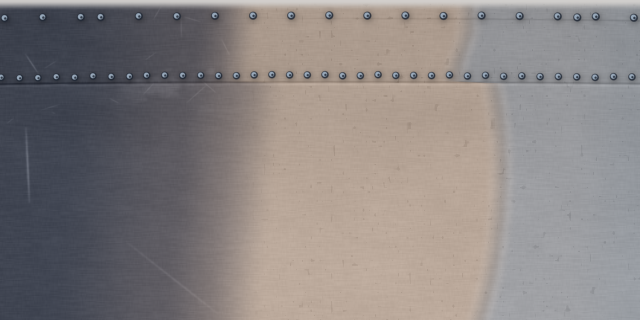
Write a WebGL 2 fragment shader that draws this texture.

```glsl
#version 300 es
precision highp float;

uniform vec2 u_resolution;
out vec4 outColor;

const vec3 SLATE = vec3(0.255, 0.275, 0.325);
const vec3 SHADE = vec3(0.37, 0.36, 0.385);
const vec3 TAUPE = vec3(0.53, 0.49, 0.48);
const vec3 SAND = vec3(0.72, 0.65, 0.595);
const vec3 SILVER = vec3(0.615, 0.62, 0.635);
const vec3 PALE = vec3(0.83, 0.82, 0.81);
const vec3 INK = vec3(0.13, 0.16, 0.21);
const vec3 GLINT = vec3(0.64, 0.71, 0.78);

float hash(vec2 p) {
  return fract(sin(dot(p, vec2(127.1, 311.7))) * 43758.5453);
}

float noise(vec2 p) {
  vec2 i = floor(p), f = fract(p);
  f = f * f * (3.0 - 2.0 * f);
  return mix(mix(hash(i), hash(i + vec2(1, 0)), f.x),
             mix(hash(i + vec2(0, 1)), hash(i + vec2(1, 1)), f.x), f.y);
}

float fbm(vec2 p) {
  float sum = 0.0, gain = 0.5;
  for (int i = 0; i < 4; i++) {
    sum += gain * noise(p);
    p = p * 2.03 + 7.1;
    gain *= 0.5;
  }
  return sum;
}

float band(float d, float width) {
  return exp(-d * d / (width * width));
}

float disc(vec2 p, float radius, float aa) {
  return 1.0 - smoothstep(radius - aa, radius + aa, length(p));
}

float scratch(vec2 p, vec2 a, vec2 b, float width) {
  vec2 pa = p - a, ba = b - a;
  float h = clamp(dot(pa, ba) / dot(ba, ba), 0.0, 1.0);
  return band(length(pa - ba * h), width) * sin(3.1416 * (0.1 + 0.8 * h));
}

// Broad reflections: dark left, warm middle, cool right
vec3 reflection(vec2 p, float upper) {
  float wobble = 0.03 * (fbm(p * vec2(3.0, 5.0)) - 0.5);
  float low = p.y - 0.42;
  float x = p.x + wobble + mix(0.05 - 0.3 * low * low * step(0.0, low) - 0.045 * smoothstep(0.0, 0.5, p.y), 0.01, upper);
  vec3 c = mix(SLATE, SHADE, smoothstep(0.17, mix(0.58, 0.68, upper), x));
  c = mix(c, TAUPE, smoothstep(mix(0.54, 0.61, upper), 0.76, x));
  c = mix(c, SAND, smoothstep(0.70, mix(0.88, 0.82, upper), x));
  float bow = p.y - 0.45;
  float edge = mix(1.57 - 0.35 * bow * bow, 1.425 + 0.04 * smoothstep(0.77, 0.92, p.y), upper);
  float d = p.x - edge + wobble * 0.4;
  c = mix(c, SILVER, smoothstep(-0.06, 0.055, d));
  c += 0.025 * band(d - 0.025, 0.012) - 0.03 * band(d, 0.014);
  c += 0.018 * band(d + 0.035, 0.01);
  return c - vec3(0.03, 0.018, 0.01) * smoothstep(1.75, 2.0, p.x);
}

vec3 rivet(vec3 base, vec2 p, float size, float aa) {
  base *= 1.0 - 0.22 * band(length(p + vec2(-0.002, 0.004)), size * 1.4);
  base = mix(base, INK, 0.85 * disc(p, size, aa));
  base = mix(base, GLINT, 0.9 * disc(p - vec2(-0.1, 0.12) * size, size * 0.68, aa));
  return mix(base, INK, 0.85 * disc(p - vec2(0.12, -0.05) * size, size * 0.3, aa));
}

void main() {
  vec2 p = gl_FragCoord.xy / u_resolution.y;
  float aa = 0.8 / u_resolution.y;
  float sag = (p.x - 1.05) * (p.x - 1.05);
  float seam = 0.744 - 0.006 * sag;
  float upper = smoothstep(seam - 0.004, seam + 0.004, p.y);
  vec3 c = reflection(p, upper);

  // Slow shading of the two panels
  c *= 1.0 - 0.07 * upper - 0.05 * band(p.y - 0.66, 0.13) * (1.0 - upper);
  c += 0.018 * smoothstep(0.5, 0.0, p.y) * smoothstep(0.5, 0.9, p.x);

  // Brushed grain, smudges and small pits
  c += 0.025 * (noise(p * vec2(35.0, 260.0)) - 0.5);
  c += 0.016 * (noise(p * vec2(240.0, 90.0)) - 0.5);
  c += 0.035 * (fbm(p * vec2(5.0, 8.0)) - 0.47);
  float pits = smoothstep(0.86, 0.97, noise(p * vec2(110.0, 70.0) + 31.0));
  c -= 0.05 * pits * smoothstep(0.7, 0.9, p.x);
  float smudge = smoothstep(0.5, 0.75, fbm(p * vec2(11.0, 17.0) + 4.0));
  c += 0.07 * smudge * band(p.x - 0.55, 0.22) * band(p.y - 0.77, 0.1);
  c += 0.06 * smudge * band(p.x - 0.2, 0.06) * band(p.y - 0.32, 0.06);

  // Scratches on the dark side
  c += 0.14 * scratch(p, vec2(0.081, 0.60), vec2(0.092, 0.37), 0.004);
  c += 0.10 * scratch(p, vec2(0.08, 0.83), vec2(0.12, 0.77), 0.003);
  c += 0.05 * scratch(p, vec2(0.40, 0.24), vec2(0.68, 0.02), 0.004);
  for (int i = 0; i < 14; i++) {
    float k = float(i);
    vec2 a = vec2(0.75 * hash(vec2(k, 1.0)), 0.62 + 0.34 * hash(vec2(k, 2.0)));
    vec2 b = a + 0.12 * (vec2(hash(vec2(k, 3.0)), hash(vec2(k, 4.0))) - 0.5);
    c += 0.045 * scratch(p, a, b, 0.0025);
  }

  // Lap seam and bright top rim
  c -= 0.09 * band(p.y - seam, 0.0035);
  c += 0.045 * band(p.y - seam + 0.007, 0.004);
  float topLine = 0.952 - 0.008 * sag;
  c -= 0.05 * band(p.y - topLine + 0.010, 0.003) * smoothstep(0.7, 1.5, p.x);
  c = mix(c, PALE, 0.95 * smoothstep(0.966, 0.998, p.y));

  // Wide upper row, closing up near both ends
  for (int i = -3; i < 15; i++) {
    float k = float(i);
    float x = 0.315 + 0.119 * k + (i < 0 ? 0.057 : 0.0);
    float jitter = 0.003 * (hash(vec2(k, 9.0)) - 0.5);
    c = rivet(c, p - vec2(x, topLine + jitter), 0.0125, aa);
  }
  c = rivet(c, p - vec2(1.804, topLine - 0.002), 0.0125, aa);

  // Close lower row
  float lowLine = 0.765 - 0.008 * sag;
  for (int i = 0; i < 36; i++) {
    float k = float(i);
    float x = 0.004 + 0.0564 * k + 0.0065 * sin(k * 0.1795) - 0.003 * step(8.0, k);
    float jitter = 0.004 * (hash(vec2(k, 5.0)) - 0.5);
    c = rivet(c, p - vec2(x, lowLine + jitter), 0.0115, aa);
  }

  outColor = vec4(clamp(c, 0.0, 1.0), 1.0);
}
```
